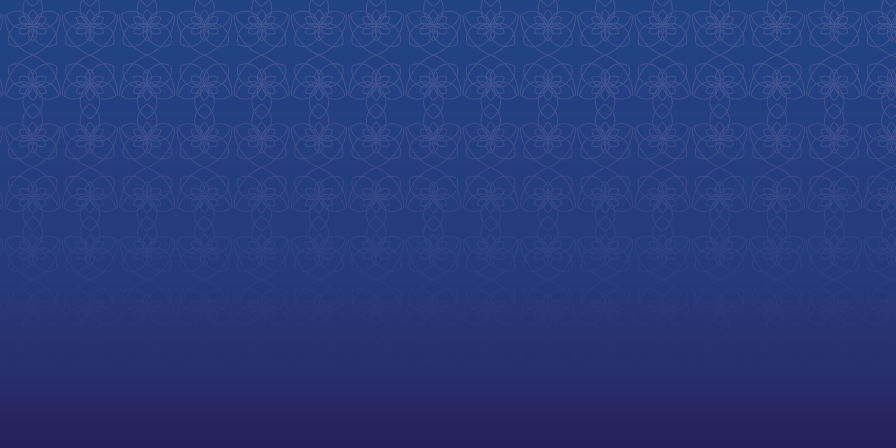
Give the GLSL for this pattern, as a WebGL 2 fragment shader.

```glsl
#version 300 es
precision highp float;
// Fine-line floral lattice over a vertical blue gradient, fading out downwards.
// Each column cell holds a flower of leaf outlines; rows are mirrored in pairs,
// and wide arcs between the flowers cross on the mirror lines.

#define COLUMN 0.1278       // cell width, in canvas heights
#define FIRST_X 0.0729      // centre of the first column
#define MIRROR_TOP 0.123    // first mirror line, below the top edge
#define ROW_PAIR 1.964      // height of a mirrored pair, in cell widths
#define FLOWER_DROP 0.52    // flower centre to crossing line, in cell widths
#define LINE_WIDTH 0.0018   // in canvas heights
#define LINE_ALPHA 0.36
#define FADE_START 0.92
#define FADE_END 0.12

uniform vec2 u_resolution;
out vec4 fragColor;

const vec3 LINE_COLOR = vec3(0.58, 0.50, 0.68);
const vec3 SKY_TOP    = vec3(0.13, 0.258, 0.515);
const vec3 SKY_MIDDLE = vec3(0.148, 0.23, 0.482);
const vec3 SKY_LOW    = vec3(0.155, 0.185, 0.43);
const vec3 SKY_BOTTOM = vec3(0.15, 0.13, 0.365);

// Distance to the outline of a pointed leaf from the origin to tip.
float leaf(vec2 p, vec2 tip, float halfWidth) {
    float halfLength = 0.5 * length(tip);
    vec2 axis = normalize(tip);
    float along = abs(dot(p, axis) - halfLength);
    float across = abs(dot(p, vec2(-axis.y, axis.x)));
    float radius = (halfLength * halfLength + halfWidth * halfWidth) / (2.0 * halfWidth);
    float offset = radius - halfWidth;
    // Beyond the tip the nearest point is the tip itself.
    if (along > halfLength) return length(vec2(across, along - halfLength));
    return abs(length(vec2(across + offset, along)) - radius);
}

// Distance to the flower; p.x is already folded to the right half.
float flower(vec2 p) {
    float d = leaf(p, vec2(0.41, 0.33), 0.18);
    d = min(d, leaf(vec2(-p.x, p.y), vec2(0.41, 0.33), 0.18));
    d = min(d, leaf(p, vec2(0.45, -0.19), 0.14));
    d = min(d, leaf(p, vec2(0.0, -0.59), 0.17));
    // Small six-leaf rosette in the middle.
    for (int i = 0; i < 6; i++) {
        float angle = radians(30.0 + 60.0 * float(i));
        d = min(d, leaf(p, 0.27 * vec2(cos(angle), sin(angle)), 0.075));
    }
    return d;
}

// Distance to the arc from the crossing down to the cell side.
float sideArc(vec2 p) {
    vec2 center = vec2(-0.27, -0.18);
    float radius = length(vec2(0.0, FLOWER_DROP) - center);
    vec2 end = vec2(center.x + radius, center.y);
    return p.y > center.y ? abs(length(p - center) - radius) : length(p - end);
}

float lattice(vec2 uv) {
    float column = (uv.x - FIRST_X) / COLUMN;
    float depth = (1.0 - uv.y - MIRROR_TOP) / COLUMN;
    float halfPair = 0.5 * ROW_PAIR;
    float fromCrossing = halfPair - abs(mod(depth, ROW_PAIR) - halfPair);
    vec2 p = vec2(abs(fract(column + 0.5) - 0.5), FLOWER_DROP - fromCrossing);

    float d = min(flower(p), sideArc(p));
    // Tip of the mirrored neighbour reaching over the lower fold.
    vec2 mirrored = vec2(p.x, 2.0 * (FLOWER_DROP - halfPair) - p.y);
    return min(d, leaf(mirrored, vec2(0.0, -0.59), 0.17));
}

vec3 background(float y) {
    vec3 color = mix(SKY_BOTTOM, SKY_LOW, smoothstep(0.0, 0.2, y));
    color = mix(color, SKY_MIDDLE, smoothstep(0.15, 0.45, y));
    return mix(color, SKY_TOP, smoothstep(0.4, 0.95, y));
}

void main() {
    vec2 uv = gl_FragCoord.xy / u_resolution.y;
    float pixel = 1.0 / u_resolution.y;
    float dist = lattice(uv) * COLUMN;
    float line = clamp((0.5 * LINE_WIDTH - dist) / pixel + 0.5, 0.0, 1.0);
    float fade = smoothstep(FADE_END, FADE_START, uv.y);
    vec3 color = mix(background(uv.y), LINE_COLOR, line * fade * LINE_ALPHA);
    fragColor = vec4(color, 1.0);
}
```
